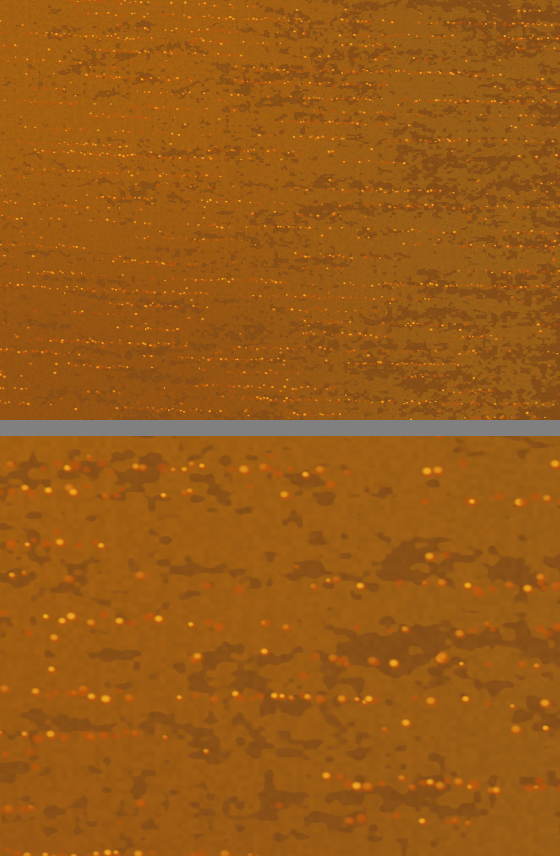
Top: the whole. Bottom: its middle third, enlarged.
Reproduce this texture procedurally as a Shadertoy shader.

```glsl
// Brushed amber metal: mottled brown tarnish with rows of tiny red and gold glints.
#define ROWS 32.0
#define CELL 0.0078
#define GLINT_SIZE 0.0032
#define ROW_DENSITY 0.95
#define STRAY_DENSITY 0.07
#define TARNISH_LEFT 0.645
#define TARNISH_RIGHT 0.485
#define GRAIN 0.035

const vec3 AMBER = vec3(0.645, 0.375, 0.065);
const vec3 RUST = vec3(0.585, 0.328, 0.070);
const vec3 OCHRE = vec3(0.600, 0.368, 0.088);
const vec3 TARNISH = vec3(0.515, 0.297, 0.088);
const vec3 EMBER = vec3(0.760, 0.330, 0.040);
const vec3 GOLD = vec3(0.920, 0.660, 0.120);

float hash(vec2 p) {
    return fract(sin(dot(p, vec2(127.1, 311.7))) * 43758.5453);
}

float noise(vec2 p) {
    vec2 i = floor(p), f = fract(p);
    f = f * f * (3.0 - 2.0 * f);
    return mix(mix(hash(i), hash(i + vec2(1, 0)), f.x),
               mix(hash(i + vec2(0, 1)), hash(i + vec2(1, 1)), f.x), f.y);
}

// Fine speckle gathered into long horizontal streaks
float tarnishField(vec2 p) {
    float speckle = 0.6 * noise(p * vec2(85, 120)) + 0.4 * noise(p * vec2(170, 210) + 31.0);
    float streak = 0.6 * noise(p * vec2(9, 52) + 7.0) + 0.4 * noise(p * vec2(26, 85) + 53.0);
    float cloud = noise(p * vec2(5, 9) + 19.0);
    return 0.45 * speckle + 0.38 * streak + 0.17 * cloud;
}

// Paints jittered glints along rows; spread is a fraction of the row height
vec3 addGlints(vec3 color, vec2 p, float rows, float spread, float density, float seed) {
    float row = floor(p.y * rows);
    float rowShift = 0.4 * (hash(vec2(row, seed)) - 0.5);
    float column = floor(p.x / CELL);
    for (float k = -1.0; k <= 1.0; k++) {
        vec2 id = vec2(column + k, row + seed);
        float run = smoothstep(0.22, 0.85, noise(vec2(id.x * CELL * 8.0, id.y * 17.3)));
        if (hash(id + 3.7) > density * run) continue;

        float scatter = hash(id + 11.3) + hash(id + 23.9) - 1.0;
        vec2 center = vec2((id.x + hash(id + 5.1)) * CELL,
                           (row + 0.5 + rowShift + spread * scatter) / rows);
        vec2 offset = (p - center) * vec2(0.8, 1.0);
        float heat = hash(id + 41.3);
        float radius = GLINT_SIZE * mix(0.65, 1.3, hash(id + 61.7));

        // Red fringe on the lower right, then the hot core
        float fringe = smoothstep(1.35, 0.4, length(offset + vec2(-0.0007, 0.0009)) / radius);
        float core = smoothstep(1.0, 0.25, length(offset) / radius);
        color = mix(color, EMBER, fringe * mix(0.55, 0.9, heat));
        color = mix(color, GOLD, core * smoothstep(0.3, 0.95, heat));
    }
    return color;
}

void mainImage(out vec4 fragColor, in vec2 fragCoord) {
    vec2 uv = fragCoord / iResolution.xy;
    vec2 p = fragCoord / iResolution.y;

    // Rows dip to the right and level out
    p.y += 0.05 * p.x - 0.016 * p.x * p.x + 0.002 * noise(p * vec2(4, 6));

    // Base gradient
    vec3 left = mix(RUST, AMBER, smoothstep(0.1, 0.75, uv.y));
    vec3 color = mix(left, OCHRE, smoothstep(0.3, 0.85, uv.x));

    // Tarnish patches, denser and darker to the right
    float level = mix(TARNISH_LEFT, TARNISH_RIGHT, uv.x);
    float patches = smoothstep(level - 0.03, level + 0.035, tarnishField(p));
    color = mix(color, TARNISH, patches * mix(0.65, 0.95, uv.x));
    color *= 1.0 + GRAIN * (noise(p * 230.0 + 71.0) - 0.5) * 2.0;

    // Glints in rows, then strays between them
    color = addGlints(color, p, ROWS, 0.17, ROW_DENSITY, 0.0);
    color = addGlints(color, p, ROWS * 1.45, 0.22, STRAY_DENSITY, 97.0);

    fragColor = vec4(color, 1.0);
}
```
